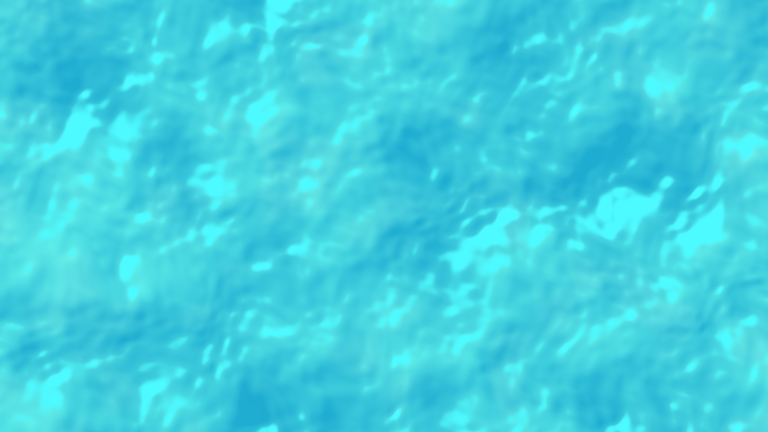
Reproduce this texture procedurally as a Shadertoy shader.

```glsl
const vec3 DEEP_BLUE = vec3(0.12, 0.68, 0.82);
const vec3 PALE_TURQUOISE = vec3(0.37, 0.93, 0.91);
const vec3 GLINT_CYAN = vec3(0.30, 0.98, 1.00);
const vec3 HAZE_TINT = vec3(0.07, 0.01, 0.00);

const float BUMP_SCALE = 5.0;      // largest bumps per canvas height
const int OCTAVES = 4;
const float GAIN = 0.5;
const float WARP_AMOUNT = 0.04;
const float WARP_SCALE = 7.0;
const float SLOPE_STEP = 0.017;
const vec2 LIGHT_DIR = vec2(-0.64, 0.77);
const float HEIGHT_CONTRAST = 1.0;
const float SLOPE_CONTRAST = 0.055;
const vec2 GLINT_RANGE = vec2(1.4, 4.4);
const vec2 HAZE_RANGE = vec2(0.45, 0.90);
const float HAZE_SCALE = 11.0;

// Sine-free hash of a lattice point
float hash(vec2 p) {
    vec3 q = fract(p.xyx * 0.1031);
    q += dot(q, q.yzx + 33.33);
    return fract((q.x + q.y) * q.z);
}

// Value noise with quintic interpolation
float noise(vec2 p) {
    vec2 cell = floor(p);
    vec2 f = fract(p);
    vec2 u = f * f * f * (f * (f * 6.0 - 15.0) + 10.0);
    float bottom = mix(hash(cell), hash(cell + vec2(1.0, 0.0)), u.x);
    float top = mix(hash(cell + vec2(0.0, 1.0)), hash(cell + 1.0), u.x);
    return mix(bottom, top, u.y);
}

// Rotated octaves, normalised to 0..1
float surfaceHeight(vec2 p) {
    const mat2 OCTAVE_TURN = mat2(1.6, 1.2, -1.2, 1.6);
    vec2 q = p * BUMP_SCALE + 40.0;
    float amplitude = 1.0;
    float sum = 0.0;
    float total = 0.0;
    for (int i = 0; i < OCTAVES; i++) {
        sum += amplitude * noise(q);
        total += amplitude;
        amplitude *= GAIN;
        q = OCTAVE_TURN * q + 17.3;
    }
    return sum / total;
}

void mainImage(out vec4 fragColor, in vec2 fragCoord) {
    vec2 p = fragCoord / iResolution.y;

    // Bend the domain so the bumps become irregular
    vec2 w = p * WARP_SCALE;
    p += WARP_AMOUNT * (vec2(noise(w + 71.0), noise(w + 113.0)) - 0.5);

    // Relief lit from the upper left
    float height = surfaceHeight(p);
    float slope = (height - surfaceHeight(p + SLOPE_STEP * LIGHT_DIR)) / SLOPE_STEP;

    // Water body
    float tone = 0.5 + HEIGHT_CONTRAST * (height - 0.5) + SLOPE_CONTRAST * slope;
    vec3 color = mix(DEEP_BLUE, PALE_TURQUOISE, clamp(tone, 0.0, 1.0));

    // Milky patches and soft glints
    float haze = smoothstep(HAZE_RANGE.x, HAZE_RANGE.y, noise(p * HAZE_SCALE + 9.0));
    color += HAZE_TINT * haze * tone;
    float glint = smoothstep(GLINT_RANGE.x, GLINT_RANGE.y, slope);
    color = mix(color, GLINT_CYAN, glint);

    fragColor = vec4(color, 1.0);
}
```
